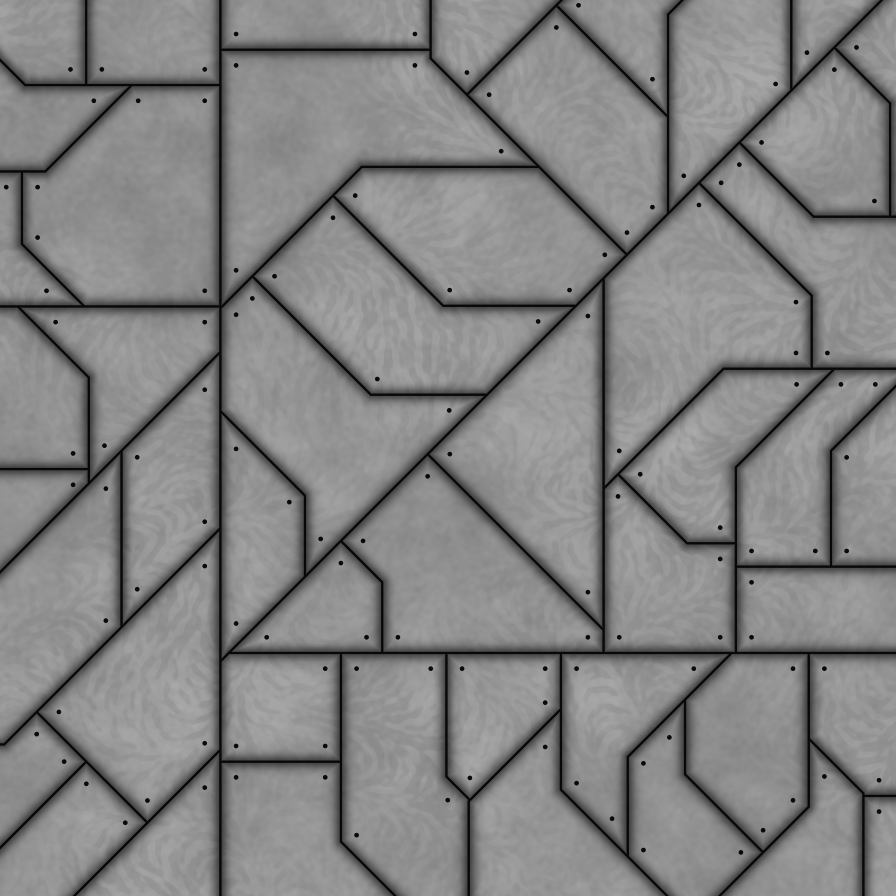
Reproduce this texture procedurally as a WebGL 2 fragment shader.

```glsl
#version 300 es
precision highp float;
// Riveted grey metal plates with dark seams and soft grime along the joints.
// One large polygon is cut repeatedly by straight or once-bent seams in 45 degree
// steps; the plate under the pixel gives seam and rivet distances.
uniform vec2 u_resolution;
out vec4 fragColor;

const int MAX_CORNERS = 24;
struct Plate { vec2 v[MAX_CORNERS]; int n; };

float hash(vec2 p) { return fract(sin(dot(p, vec2(127.1, 311.7))) * 43758.5); }
float cross2(vec2 a, vec2 b) { return a.x * b.y - a.y * b.x; }
vec2 turned(vec2 d, float eighths) {
    float a = eighths * 0.785398;
    return vec2(d.x * cos(a) - d.y * sin(a), d.x * sin(a) + d.y * cos(a));
}

// Area, and roundness (1 for a disc, near 0 for a sliver).
vec2 measure(Plate s) {
    float doubled = 0.0, rim = 0.0;
    for (int i = 0; i < s.n; i++) {
        vec2 a = s.v[i], b = s.v[(i + 1) % s.n];
        doubled += cross2(a, b);
        rim += distance(a, b);
    }
    return vec2(0.5 * doubled, 6.2832 * doubled / (rim * rim));
}

bool inside(Plate s, vec2 p) {
    bool odd = false;
    for (int i = 0; i < s.n; i++) {
        vec2 a = s.v[i], b = s.v[(i + 1) % s.n];
        if ((a.y > p.y) != (b.y > p.y) &&
            p.x < a.x + (b.x - a.x) * (p.y - a.y) / (b.y - a.y)) odd = !odd;
    }
    return odd;
}

// Distance along a ray to the outline; hit receives the edge index or -1.
float castRay(Plate s, vec2 origin, vec2 dir, int skip, out int hit) {
    float nearest = 100.0;
    hit = -1;
    for (int i = 0; i < s.n; i++) {
        vec2 e = s.v[(i + 1) % s.n] - s.v[i], w = s.v[i] - origin;
        float den = cross2(dir, e);
        if (i == skip || abs(den) < 1e-5) continue;
        float t = cross2(w, e) / den, along = cross2(w, dir) / den;
        if (t > 1e-4 && t < nearest && along >= 0.0 && along <= 1.0) { nearest = t; hit = i; }
    }
    return nearest;
}

// The part of a plate bounded by the seam a-knee-b and its old corners.
Plate piece(Plate s, vec2 a, vec2 knee, vec2 b, bool bent, int from, int to) {
    Plate r;
    r.n = 0;
    r.v[r.n++] = a;
    if (bent) r.v[r.n++] = knee;
    r.v[r.n++] = b;
    int count = (to - from + s.n) % s.n;
    for (int i = 1; i <= count; i++) r.v[r.n++] = s.v[(from + i) % s.n];
    return r;
}

Plate plateAt(vec2 p, inout float seed) {
    Plate s;
    s.n = 4;
    s.v[0] = vec2(-0.12, -0.1); s.v[1] = vec2(1.1, -0.1);
    s.v[2] = vec2(1.1, 1.1);    s.v[3] = vec2(-0.12, 1.1);
    for (int level = 0; level < 28; level++) {
        seed = hash(vec2(seed * 7.3, float(level) + 1.0));
        float whole = measure(s).x;
        if (whole < mix(0.033, 0.05, hash(vec2(seed, 1.0))) || s.n > 20) break;
        int start = 0, end;
        float longest = 0.0;
        for (int i = 0; i < s.n; i++) {
            float len = distance(s.v[i], s.v[(i + 1) % s.n]);
            if (len > longest + 1e-4) { longest = len; start = i; }
        }
        // Leave the longest edge squarely or at 45 degrees, then maybe bend.
        vec2 e = s.v[(start + 1) % s.n] - s.v[start];
        vec2 a = s.v[start] + e * mix(0.3, 0.7, hash(vec2(seed, 2.0)));
        float lean = floor(hash(vec2(seed, 3.0)) * 4.0) - 1.0;
        if (lean > 1.5) lean = 0.0;
        vec2 dir = turned(normalize(vec2(-e.y, e.x)), lean);
        float t = castRay(s, a, dir, start, end);
        bool bent = level > 1 && hash(vec2(seed, 4.0)) < 0.65;
        vec2 knee = a + dir * t * mix(0.3, 0.7, hash(vec2(seed, 5.0))), b = a + dir * t;
        if (bent) {
            float side = hash(vec2(seed, 6.0)) < 0.5 ? -1.0 : 1.0;
            dir = turned(dir, lean == 0.0 ? side : -lean);
            b = knee + dir * castRay(s, knee, dir, start, end);
        }
        if (end < 0) continue;
        // Refuse lopsided cuts and slivers
        Plate part = piece(s, a, knee, b, bent, end, start);
        Plate rest = piece(s, b, knee, a, bent, start, end);
        vec2 m = measure(part);
        if (abs(m.x / whole - 0.5) > 0.28 || min(m.y, measure(rest).y) < 0.5) continue;
        if (inside(part, p)) { s = part; seed += 0.37; }
        else s = rest;
    }
    return s;
}

// Cellular splats: soft blots, or short strokes when wave is above zero.
float splats(vec2 p, float angle, float wave) {
    float sum = 0.0;
    for (int k = 0; k < 9; k++) {
        vec2 cell = floor(p) + vec2(k % 3, k / 3) - 1.0;
        vec2 d = p - cell - vec2(hash(cell), hash(cell + 41.3));
        float w = max(0.0, 1.0 - dot(d, d));
        sum += w * w * cos(wave * dot(d, vec2(cos(angle), sin(angle))) + 6.2832 * hash(cell + 87.9));
    }
    return sum;
}

void main() {
    vec2 p = gl_FragCoord.xy / u_resolution;
    float px = 1.0 / min(u_resolution.x, u_resolution.y), seed = 0.37;
    Plate s = plateAt(p, seed);

    // Nearest seam, and rivets set in from the outward corners
    float seam = 1.0, rivet = 1.0;
    for (int i = 0; i < s.n; i++) {
        vec2 c = s.v[i], e = s.v[(i + 1) % s.n] - c;
        seam = min(seam, length(p - c - e * clamp(dot(p - c, e) / dot(e, e), 0.0, 1.0)));
        vec2 u = normalize(s.v[(i + s.n - 1) % s.n] - c), w = normalize(e);
        float opening = dot(u, w);
        bool riveted = opening > -0.3 || (opening > -0.9 && hash(vec2(seed, float(i) + 9.0)) < 0.3);
        if (cross2(w, u) > 0.0 && riveted)
            rivet = min(rivet, distance(p, c + normalize(u + w) * 0.0175 / sqrt(0.5 - 0.5 * opening)));
    }

    // Cloudy metal with patches of swirling blotches
    float flow = 2.0 * sin(9.0 * p.x + 3.0 * sin(7.0 * p.y)) + 2.0 * sin(11.0 * p.y + 2.0 * sin(8.0 * p.x + 1.0));
    float cloud = splats(p * 7.0, 0.0, 0.0), haze = splats(p * 19.0 + 5.0, 0.0, 0.0);
    float strokes = splats(p * 50.0, flow, 6.5) + 0.7 * splats(p * 95.0 + 13.0, flow + 0.3, 4.5);
    float blotch = smoothstep(-0.45, 0.45, strokes + 0.4 * haze) - 0.5;
    float tone = 0.59 + 0.02 * cloud + 0.018 * haze
        + 0.014 * splats(p * 52.0 + 31.0, 0.0, 0.0) + 0.012 * splats(p * 170.0, 0.0, 0.0)
        + 0.034 * blotch * clamp(0.7 + 0.6 * cloud, 0.2, 1.2) + 0.014 * (hash(vec2(seed, 8.0)) - 0.5);

    // Grime beside the seams, then the seams and rivets themselves
    tone *= 1.0 - 0.49 * exp(-pow(seam / 0.0082, 1.8)) - 0.07 * exp(-seam / 0.015);
    tone = mix(0.03, tone, smoothstep(-0.6 * px, 0.6 * px, seam - 0.0013));
    tone = mix(0.04, tone, smoothstep(-0.6 * px, 0.6 * px, rivet - 0.0026));
    fragColor = vec4(vec3(tone), 1.0);
}
```
